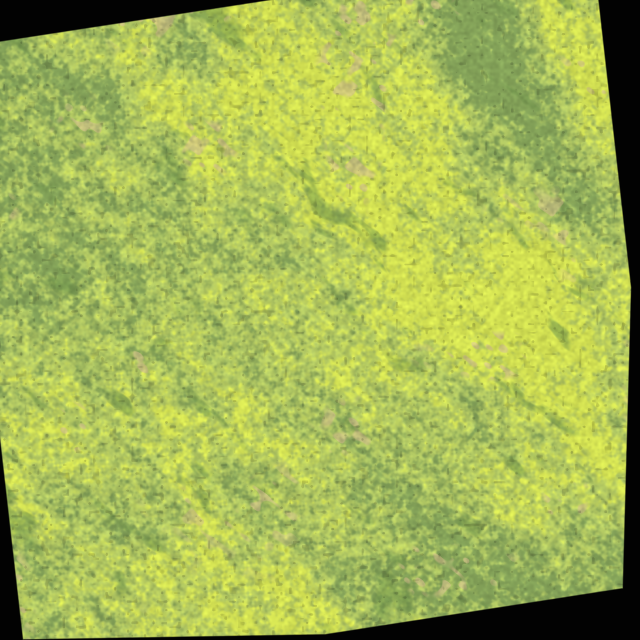
A three.js fragment shader for this texture:

```glsl
// Draws a tilted sheet of flowering meadow, yellow bloom streaked over green, on black.
varying vec2 vUv;

const vec3 BLACK = vec3(0.008);
const vec3 SAGE = vec3(0.52, 0.64, 0.35);
const vec3 LIME = vec3(0.70, 0.785, 0.385);
const vec3 BLOOM = vec3(0.82, 0.875, 0.32);
const vec3 SOIL = vec3(0.79, 0.73, 0.52);
const vec3 TUFT = vec3(0.43, 0.57, 0.29);

float hash(vec2 p) {
  return fract(sin(dot(p, vec2(127.1, 311.7))) * 43758.5453);
}

float noise(vec2 p) {
  vec2 cell = floor(p);
  vec2 f = fract(p);
  f = f * f * (3.0 - 2.0 * f);
  float low = mix(hash(cell), hash(cell + vec2(1.0, 0.0)), f.x);
  float high = mix(hash(cell + vec2(0.0, 1.0)), hash(cell + vec2(1.0, 1.0)), f.x);
  return mix(low, high, f.y);
}

float fbm(vec2 p) {
  float sum = 0.0;
  float weight = 0.5;
  for (int i = 0; i < 4; i++) {
    sum += weight * noise(p);
    p = mat2(0.8, 0.6, -0.6, 0.8) * p * 2.03 + 17.3;
    weight *= 0.5;
  }
  return sum / 0.9375;
}

// Soft stroke of the given width from a to b
float band(vec2 p, vec2 a, vec2 b, float width) {
  vec2 ab = b - a;
  float t = clamp(dot(p - a, ab) / dot(ab, ab), 0.0, 1.0);
  float d = length(p - a - ab * t) / width;
  return exp(-d * d);
}

// Signed distance to the line a-b, positive on its right
float rightOf(vec2 p, vec2 a, vec2 b) {
  vec2 ab = normalize(b - a);
  return dot(p - a, vec2(ab.y, -ab.x));
}

// Coverage of the cut sheet, its outline running clockwise
float sheetMask(vec2 p, float blur) {
  float d = rightOf(p, vec2(0.0, 0.935), vec2(0.423, 1.0));
  d = min(d, rightOf(p, vec2(0.935, 1.0), vec2(0.986, 0.551)));
  d = min(d, rightOf(p, vec2(0.986, 0.551), vec2(0.973, 0.081)));
  d = min(d, rightOf(p, vec2(0.973, 0.081), vec2(0.508, 0.009)));
  d = min(d, rightOf(p, vec2(0.508, 0.009), vec2(0.036, 0.001)));
  d = min(d, rightOf(p, vec2(0.036, 0.001), vec2(0.0, 0.316)));
  return smoothstep(-blur, blur, d);
}

// Broad bias: positive where bloom is dense, negative where grass shows
float bloomBias(vec2 p) {
  float dense = 0.25 * band(p, vec2(0.42, 0.86), vec2(0.75, 0.52), 0.14);
  dense += 0.20 * band(p, vec2(0.82, 0.68), vec2(0.93, 0.30), 0.08);
  dense += 0.24 * band(p, vec2(0.86, 1.0), vec2(0.97, 0.70), 0.05);
  dense += 0.07 * band(p, vec2(0.05, 0.25), vec2(0.30, 0.05), 0.14);
  dense -= 0.36 * band(p, vec2(0.71, 1.0), vec2(0.89, 0.70), 0.075);
  dense -= 0.22 * band(p, vec2(0.74, 0.84), vec2(0.76, 0.67), 0.04);
  dense -= 0.25 * band(p, vec2(0.15, 0.86), vec2(0.06, 0.50), 0.16);
  dense -= 0.13 * band(p, vec2(0.46, 0.29), vec2(0.70, 0.18), 0.08);
  dense -= 0.22 * band(p, vec2(0.60, 0.09), vec2(0.95, 0.11), 0.06);
  return dense;
}

vec3 meadow(vec2 p) {
  // Axes along and across the slanting streaks
  vec2 along = vec2(0.78, -0.626);
  vec2 q = vec2(dot(p, along), dot(p, vec2(-along.y, along.x)));
  vec2 warped = q + 0.02 * (vec2(noise(p * 18.0), noise(p * 18.0 + 40.0)) - 0.5);

  float drifts = fbm(warped * vec2(6.0, 12.0)) - 0.5;
  float clumps = fbm(warped * vec2(24.0, 36.0) + 9.0) - 0.5;
  float grain = 0.6 * noise(p * 125.0) + 0.4 * noise(q * 230.0) - 0.5;
  float dense = 0.54 + bloomBias(p) + 0.7 * drifts + 0.55 * clumps + 0.65 * grain;

  vec3 color = mix(SAGE, LIME, smoothstep(0.12, 0.55, dense));
  color = mix(color, BLOOM, smoothstep(0.48, 0.88, dense));

  // Sparse dark tufts stretched along the streaks
  float tuft = smoothstep(0.66, 0.80, fbm(warped * vec2(11.0, 27.0) + 31.0));
  color = mix(color, TUFT, 0.6 * tuft);

  // Small bare spots in a few clusters
  float cluster = smoothstep(0.66, 0.80, noise(p * 9.0 + 63.0));
  float bare = cluster * smoothstep(0.70, 0.84, noise(q * vec2(55.0, 85.0)));
  color = mix(color, SOIL, 0.7 * bare);

  // Leaf shadows and fine light
  float shadow = smoothstep(0.72, 0.95, noise(p * 150.0 + 80.0));
  float light = 1.0 + 0.16 * grain + 0.12 * (noise(p * 190.0 + 5.0) - 0.5);
  return color * light * (1.0 - 0.16 * shadow);
}

void main() {
  vec3 color = mix(BLACK, meadow(vUv), sheetMask(vUv, 0.0015));
  gl_FragColor = vec4(color, 1.0);
}
```
